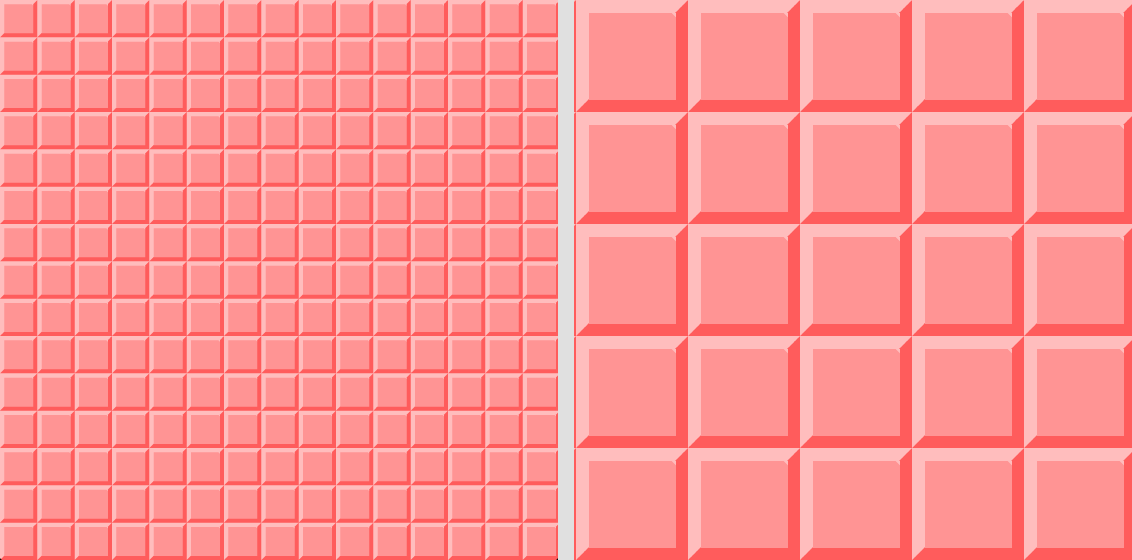
Left, the full canvas; right, a detail of the centre.
Give the GLSL for this pattern, as a WebGL 1 fragment shader.

```glsl
precision highp float;

// Grid of square pink tiles, 15 down, each with a mitred bevel lit from the upper left.
// Each tile is classified into face, light bevel and dark bevel by its local position;
// a 4x4 sample grid per pixel smooths the edges.

uniform vec2 u_resolution;

// Colour at a point measured in tiles from the upper left, y downwards
vec3 tileColor(vec2 p) {
    vec2 f = fract(p);
    vec3 face = vec3(1.0, 0.58, 0.58);
    vec3 light = vec3(1.0, 0.74, 0.74);
    vec3 dark = vec3(1.0, 0.36, 0.36);

    // The falling diagonal separates lit sides from shaded sides
    vec3 bevel = f.x + f.y > 1.0 ? dark : light;
    bool onBevel = min(f.x, f.y) < 0.115 || max(f.x, f.y) > 0.893;

    // Small lit chamfer on the upper right corner of the face
    bool onChamfer = f.x - f.y > 0.738;
    return onBevel ? bevel : (onChamfer ? light : face);
}

// Coverage of the canvas, whose two lower corners are slightly rounded
float canvasMask(vec2 uv, float aspect) {
    float radius = 0.005;
    vec2 side = vec2(min(uv.x, aspect - uv.x), uv.y);
    float d = length(max(radius - side, 0.0)) - radius;
    return step(d, 0.0);
}

void main() {
    float aspect = u_resolution.x / u_resolution.y;
    vec3 sum = vec3(0.0);

    // Supersampling
    for (int j = 0; j < 4; j++) {
        for (int i = 0; i < 4; i++) {
            vec2 offset = (vec2(float(i), float(j)) + 0.5) / 4.0 - 0.5;
            vec2 uv = (gl_FragCoord.xy + offset) / u_resolution.y;
            vec2 p = vec2(uv.x, 1.0 - uv.y) * 15.0;
            sum += tileColor(p) * canvasMask(uv, aspect);
        }
    }
    gl_FragColor = vec4(sum / 16.0, 1.0);
}
```
